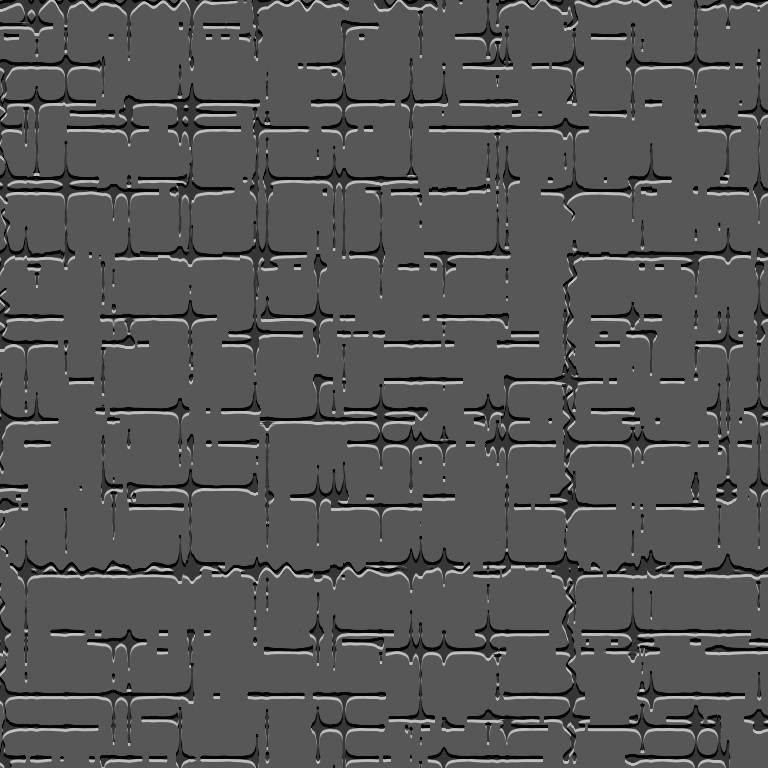
Give the GLSL for this texture, as a WebGL 1 fragment shader.

```glsl
precision highp float;
// Grey embossed sheet with a broken grid of cracks, lit from below.

uniform vec2 u_resolution;

float hash(vec2 p) {
  vec3 q = fract(p.xyx * 0.1031);
  q += dot(q, q.yzx + 33.33);
  return fract((q.x + q.y) * q.z);
}

// Smooth noise along a line, different for every line id.
float noise(float t, float id) {
  float cell = floor(t);
  float f = fract(t);
  f = f * f * (3.0 - 2.0 * f);
  return mix(hash(vec2(cell, id)), hash(vec2(cell + 1.0, id)), f);
}

// Strength of the nearest crack in one family of parallel lines.
// gain sets the crack width, cut how much of it is missing.
float crack(float across, float along, float period, float offset,
            float seed, float gain, float cut, float canBeRough) {
  float k = floor((across - offset) / period + 0.5);
  float id = k * 7.0 + seed;
  float rough = canBeRough * step(mod(k + 0.5, 9.0), 1.0);

  // Rough cracks wander, the others stay nearly straight.
  float wander = (noise(along * 75.0, id + 311.0) - 0.5) * mix(0.0008, 0.014, rough);
  float dist = abs(across - offset - k * period + wander);

  // Long dashes broken up by finer gaps.
  float dashes = 0.72 * noise(along * 19.0, id + 503.0)
               + 0.28 * noise(along * 85.0, id + 709.0);
  float limit = cut - 0.2 * rough;
  float present = smoothstep(limit - 0.02, limit + 0.02, dashes);
  float beads = (noise(along * 110.0, id + 907.0) - 0.5) * mix(0.18, 0.8, rough);
  float strength = mix(0.2, gain + beads + 0.15 * rough, present);
  return strength * exp(-dist / 0.006);
}

// Two line spacings, the wider one doubled into close pairs.
float family(float across, float along, float seed, float gain, float cut) {
  float single = crack(across, along, 0.08203, 0.0039, seed, gain, cut, 1.0);
  float pairA = crack(across, along, 0.1003, 0.0339, seed + 131.0, gain, cut + 0.03, 0.0);
  float pairB = crack(across, along, 0.1, 0.0479, seed + 233.0, gain, cut + 0.04, 0.0);
  return max(single, max(pairA, pairB));
}

// Both directions add up, so crossings swell into small diamonds.
float groove(vec2 p) {
  float rows = family(p.y, p.x, 41.0, 1.34, 0.51);
  float columns = family(p.x, p.y, 1087.0, 1.18, 0.56);
  return smoothstep(0.86, 1.12, rows + columns);
}

void main() {
  vec2 p = gl_FragCoord.xy / u_resolution;
  p.y = 1.0 - p.y;

  // Emboss: a dark upper edge and a bright lower edge.
  vec2 relief = vec2(0.0, 0.0019);
  float shadow = groove(p + relief);
  float shine = groove(p - relief);
  float grey = 0.34 - 0.54 * shadow + 0.41 * shine;
  gl_FragColor = vec4(vec3(clamp(grey, 0.02, 0.76)), 1.0);
}
```
